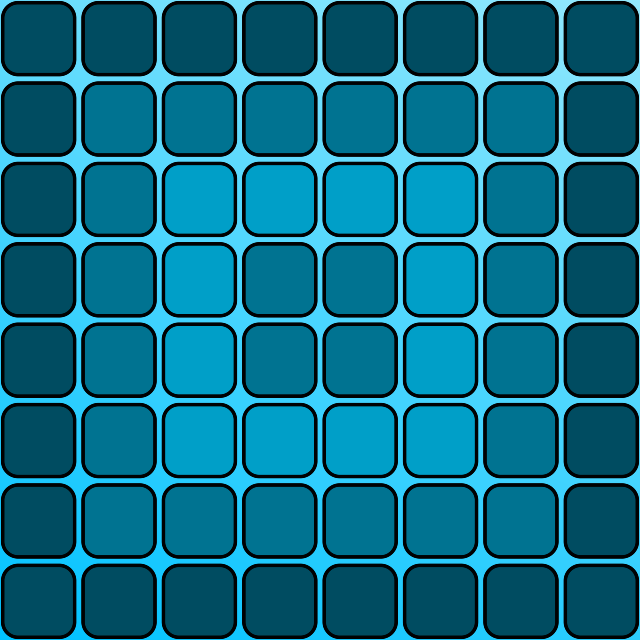
Write a Shadertoy shader that draws this pattern.

```glsl
#define PITCH 0.1256
#define TILE_HALF 0.0590
#define CORNER 0.0270
#define BORDER 0.0056
#define GLOW_LOW vec3(0.00, 0.76, 1.00)
#define GLOW_HIGH vec3(0.58, 0.91, 0.99)
#define DARK_TEAL vec3(0.00, 0.30, 0.38)
#define MID_TEAL vec3(0.00, 0.45, 0.57)
#define BRIGHT_CYAN vec3(0.00, 0.625, 0.785)
#define OUTLINE vec3(0.00, 0.005, 0.008)

float roundedBox(vec2 p, float halfSize, float radius) {
    vec2 q = abs(p) - halfSize + radius;
    return length(max(q, 0.0)) + min(max(q.x, q.y), 0.0) - radius;
}

// Concentric square rings: 0 is the centre block, 3 the outer frame
vec3 ringColor(float ring) {
    if (ring > 2.5) return DARK_TEAL;
    return abs(ring - 1.0) < 0.5 ? BRIGHT_CYAN : MID_TEAL;
}

void mainImage(out vec4 fragColor, in vec2 fragCoord) {
    float side = min(iResolution.x, iResolution.y);
    vec2 p = (fragCoord - 0.5 * iResolution.xy) / side;
    float soft = 0.5 / side;

    // Diagonal glow showing through the gaps
    float rise = dot(p + 0.5, vec2(0.3, 0.7));
    vec3 color = mix(GLOW_LOW, GLOW_HIGH, clamp(rise, 0.0, 1.0));

    // Eight by eight grid, mirrored about the centre
    vec2 cell = clamp(floor(p / PITCH), -4.0, 3.0) + 0.5;
    float dist = roundedBox(p - cell * PITCH, TILE_HALF, CORNER);
    float ring = floor(max(abs(cell.x), abs(cell.y)));

    // Dark outline, then flat tile face
    color = mix(color, OUTLINE, 1.0 - smoothstep(-soft, soft, dist));
    color = mix(color, ringColor(ring), 1.0 - smoothstep(-soft, soft, dist + BORDER));

    fragColor = vec4(color, 1.0);
}
```
